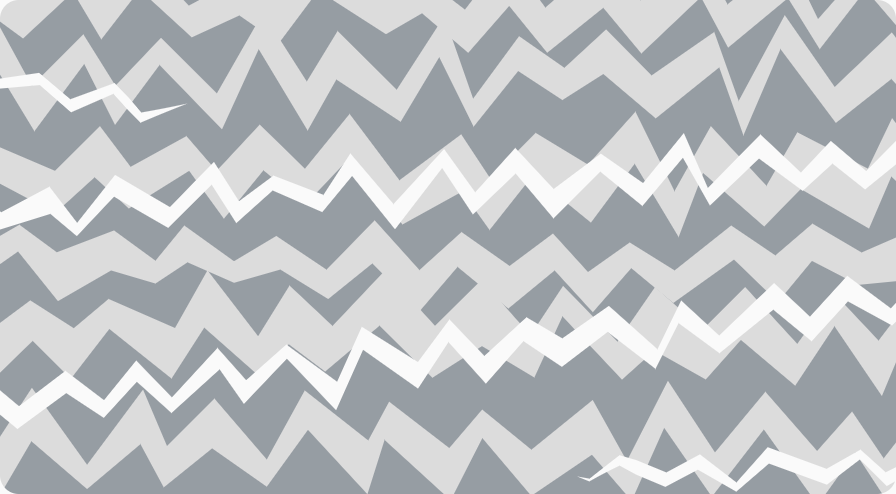
This pattern is drawn by a WebGL 2 fragment shader. Its source:

```glsl
#version 300 es
precision highp float;

uniform vec2 u_resolution;
out vec4 fragColor;

// Lengths are in canvas heights
#define BAND_FREQUENCY 11.0
#define LINE_FREQUENCY 12.5
#define SIDE_JITTER 0.56
#define LOWEST_PEAK 0.3
#define THICKNESS_VARIATION 0.45
#define TAPER_LENGTH 0.12
#define CORNER_RADIUS 0.038

const vec3 SLATE = vec3(0.59, 0.615, 0.64);
const vec3 PALE = vec3(0.863);
const vec3 WHITE = vec3(0.98);

const int BAND_COUNT = 6;
const int LINE_COUNT = 4;

// Bands: centre height, amplitude, thickness
const vec3 BANDS[BAND_COUNT] = vec3[](
    vec3(0.990, 0.065, 0.080), vec3(0.853, 0.085, 0.080),
    vec3(0.650, 0.075, 0.095), vec3(0.467, 0.055, 0.075),
    vec3(0.325, 0.078, 0.095), vec3(0.104, 0.075, 0.088));

// Lines: height at left, slope, amplitude, thickness
const vec4 LINES[LINE_COUNT] = vec4[](
    vec4(0.844, -0.20, 0.030, 0.024), vec4(0.573, 0.059, 0.060, 0.042),
    vec4(0.182, 0.113, 0.065, 0.045), vec4(0.005, 0.03, 0.037, 0.030));

// Lines: where each starts and ends
const vec2 SPANS[LINE_COUNT] = vec2[](
    vec2(-1.0, 0.38), vec2(-1.0, 9.0), vec2(-1.0, 9.0), vec2(1.168, 9.0));

float hash(vec2 p) {
    vec3 q = fract(p.xyx * vec3(0.1031, 0.1030, 0.0973));
    q += dot(q, q.yzx + 33.33);
    return fract((q.x + q.y) * q.z);
}

// Corner i of a zigzag; side is +1 for the upper edge, -1 for the lower
vec2 corner(float i, float seed, float amplitude, float thickness, float side) {
    float direction = mod(i, 2.0) < 0.5 ? 1.0 : -1.0;
    float peak = mix(LOWEST_PEAK, 1.0, hash(vec2(i, seed + 17.0)));
    float shift = (hash(vec2(i, seed)) - 0.5) * SIDE_JITTER;
    float loose = hash(vec2(i, seed + 40.0 + 9.0 * side)) - 0.5;
    float halfGap = 0.5 * thickness * (1.0 + 2.0 * THICKNESS_VARIATION * loose);
    return vec2(i + 0.5 + shift + 2.0 * thickness * loose,
                direction * amplitude * peak + side * halfGap);
}

// Coverage of the area below one edge of a zigzag
float below(vec2 p, float seed, float frequency, float amplitude,
            float thickness, float side) {
    float t = p.x * frequency + seed * 3.7;
    float i = floor(t);
    vec2 a = corner(i, seed, amplitude, thickness, side);
    vec2 b;
    if (t < a.x) {
        b = a;
        a = corner(i - 1.0, seed, amplitude, thickness, side);
    } else {
        b = corner(i + 1.0, seed, amplitude, thickness, side);
    }
    float slope = (b.y - a.y) / (b.x - a.x);
    float height = a.y + slope * (t - a.x);
    float dist = (p.y - height) / length(vec2(1.0, slope * frequency));
    return clamp(0.5 - dist * u_resolution.y, 0.0, 1.0);
}

float zigzag(vec2 p, float seed, float frequency, float amplitude, float thickness) {
    float upper = below(p, seed, frequency, amplitude, thickness, 1.0);
    float lower = below(p, seed, frequency, amplitude, thickness, -1.0);
    return max(upper - lower, 0.0);
}

void main() {
    vec2 p = gl_FragCoord.xy / u_resolution.y;
    vec3 color = SLATE;

    // Pale bands
    for (int n = 0; n < BAND_COUNT; n++) {
        vec3 band = BANDS[n];
        vec2 q = p - vec2(0.0, band.x);
        float cover = zigzag(q, float(n) + 3.0, BAND_FREQUENCY, band.y, band.z);
        color = mix(color, PALE, cover);
    }

    // White lines, narrowing to a point at free ends
    for (int n = 0; n < LINE_COUNT; n++) {
        vec4 line = LINES[n];
        float inside = min(p.x - SPANS[n].x, SPANS[n].y - p.x);
        float taper = clamp(inside / TAPER_LENGTH, 0.0, 1.0);
        vec2 q = p - vec2(0.0, line.x + line.y * p.x);
        float cover = zigzag(q, float(n) + 21.0, LINE_FREQUENCY, line.z, line.w * taper);
        color = mix(color, WHITE, cover);
    }

    // Rounded canvas corners
    vec2 halfSize = 0.5 * u_resolution / u_resolution.y;
    vec2 edge = abs(p - halfSize) - halfSize + CORNER_RADIUS;
    float outside = length(max(edge, 0.0)) - CORNER_RADIUS;
    color = mix(color, WHITE, clamp(outside * u_resolution.y + 0.5, 0.0, 1.0));

    fragColor = vec4(color, 1.0);
}
```
